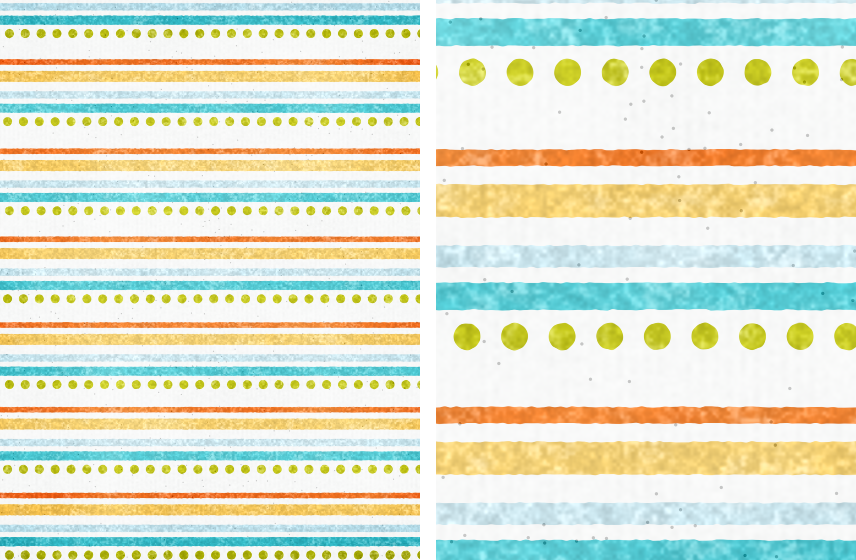
Left, the full canvas; right, a detail of the centre.
A Shadertoy shader for this pattern:

```glsl
// Worn paper printed with repeating bands: orange, yellow, pale blue and cyan
// stripes over a row of olive dots. Each band is a set of distance functions in
// units of the band pitch; layered value noise fades and mottles the ink.

#define BANDS 6.443         // band pitches in the canvas height
#define FIRST_ROW 0.386     // first dot row, measured from the top
#define ROW_DRIFT 0.052     // sag of the middle rows
#define DOT_STEP 0.1825
#define DOT_RADIUS 0.0515
#define WEAR 0.34           // strength of faded ink
#define GRAIN 0.20          // strength of fine mottling
#define PAPER vec3(0.985, 0.988, 0.986)

float hash(vec2 cell) {
    uvec2 q = uvec2(ivec2(cell)) * uvec2(1597u, 3571u);
    uint n = (q.x ^ q.y) * 74773u;
    n = (n ^ (n >> 15)) * 28411u;
    n = (n ^ (n >> 13)) * 60493u;
    return float((n ^ (n >> 16)) & 65535u) / 65535.0;
}

float noise(vec2 p) {
    vec2 i = floor(p), f = fract(p);
    f = f * f * (3.0 - 2.0 * f);
    return mix(mix(hash(i), hash(i + vec2(1, 0)), f.x),
               mix(hash(i + vec2(0, 1)), hash(i + vec2(1, 1)), f.x), f.y);
}

float fbm(vec2 p) {
    float sum = 0.0, amp = 0.5;
    for (int i = 0; i < 4; i++) {
        sum += amp * noise(p);
        p = p * 2.07 + 17.3;
        amp *= 0.5;
    }
    return sum / 0.9375;
}

float cover(float dist, float px) {
    return 1.0 - smoothstep(-0.6 * px, 0.6 * px, dist);
}

float stripe(float y, float centre, float halfWidth, float px) {
    return cover(abs(y - centre) - halfWidth, px);
}

void mainImage(out vec4 fragColor, in vec2 fragCoord) {
    vec2 uv = fragCoord / iResolution.xy;
    float px = BANDS / iResolution.y;
    vec2 p = vec2(fragCoord.x, iResolution.y - fragCoord.y) * px;

    // Band index and height relative to its dot row, positive downwards
    float row = floor(p.y - FIRST_ROW + 0.83);
    float sag = sin(row * 3.14159 / 6.0);
    float y = p.y - FIRST_ROW - row - ROW_DRIFT * sag * sag;
    y += 0.006 * (noise(p * 45.0) - 0.5);

    // Stripes
    vec3 ink = PAPER;
    float printed = 0.0, m;
    m = stripe(y, -0.685, 0.0315, px);
    ink = mix(ink, vec3(0.95, 0.46, 0.15), m);  printed += m;
    m = stripe(y, -0.520, 0.063, px);
    ink = mix(ink, vec3(0.97, 0.81, 0.41), m);  printed += m;
    m = stripe(y, -0.307, 0.042, px);
    ink = mix(ink, vec3(0.79, 0.905, 0.94), m); printed += m;
    m = stripe(y, -0.154, 0.052, px);
    ink = mix(ink, vec3(0.31, 0.79, 0.83), m);  printed += m;

    // Dots, alternate rows shifted slightly
    float start = mod(row, 2.0) < 0.5 ? 0.108 : 0.087;
    float x = mod(p.x - start + 0.5 * DOT_STEP, DOT_STEP) - 0.5 * DOT_STEP;
    m = cover(length(vec2(x, y)) - DOT_RADIUS, px);
    ink = mix(ink, vec3(0.76, 0.77, 0.10), m);  printed += m;

    // Ink deepens towards the canvas edges, strongest at top and bottom
    vec2 edge = abs(uv * 2.0 - 1.0);
    float cloud = fbm(p * 1.6 + 5.0);
    float depth = 0.72 + 0.65 * pow(edge.y, 5.0) + 0.25 * pow(edge.x, 4.0)
                + 0.55 * (cloud - 0.3);
    vec3 col = pow(ink, vec3(depth));

    // Faded blotches and fine mottling within the ink
    float blotch = fbm(p * vec2(9.0, 12.0) + 31.0);
    float fine = 0.6 * noise(p * 38.0) + 0.4 * noise(p * 71.0 + 9.0);
    float fade = WEAR * smoothstep(0.42, 0.85, 0.55 * blotch + 0.45 * fine);
    col = mix(col, PAPER, fade * printed);
    col *= 1.0 + GRAIN * (fine - 0.5) * printed;

    // Paper: faint vertical ribs, soft grain and sparse specks
    float rib = 0.5 + 0.5 * cos(p.x * 6.28318 * 19.0);
    col -= 0.014 * rib * noise(p * vec2(19.0, 42.0));
    col -= 0.022 * (1.0 - fine) * (0.5 + cloud);
    vec2 cell = floor(p * 16.0);
    vec2 spot = 0.2 + 0.6 * vec2(hash(cell + 211.0), hash(cell + 457.0));
    float speck = cover(length(fract(p * 16.0) - spot) - 0.10, px * 16.0);
    col -= 0.20 * speck * step(0.94, hash(cell + 83.0));

    fragColor = vec4(clamp(col, 0.0, 1.0), 1.0);
}
```
